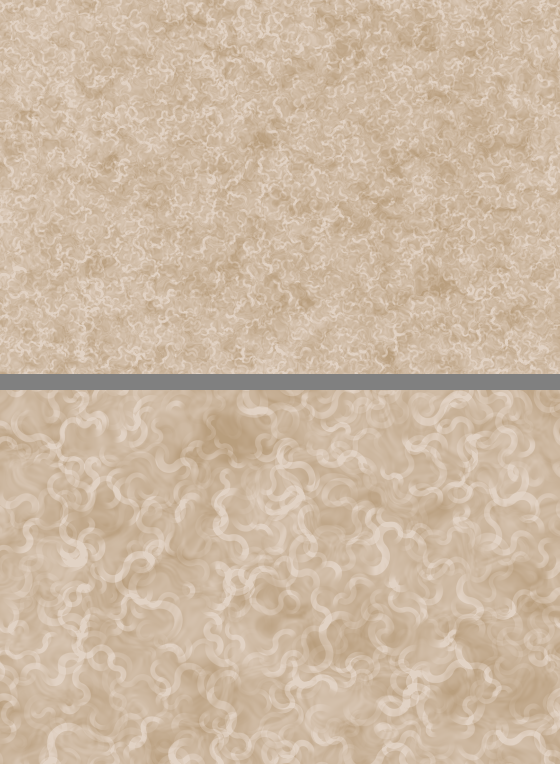
Top, the full canvas; bottom, a detail of the centre.
Write a Shadertoy shader that draws this texture.

```glsl
vec3 hash3(vec2 p) {
    vec3 q = fract(p.xyx * vec3(.1031, .1030, .0973));
    q += dot(q, q.yxz + 33.33);
    return fract((q.xxy + q.yzz) * q.zyx);
}

float noise(vec2 p) {
    vec2 i = floor(p), f = fract(p);
    f = f * f * (3. - 2. * f);
    return mix(mix(hash3(i).x, hash3(i + vec2(1, 0)).x, f.x),
               mix(hash3(i + vec2(0, 1)).x, hash3(i + vec2(1, 1)).x, f.x), f.y);
}

// One wool strand: a C-shaped arc or a point-symmetric S
float strand(vec2 q, float radius, float halfWidth, float blur, bool sShaped) {
    if (sShaped && q.y < 0.) q = -q;
    vec2 v = q - vec2(radius, 0);
    float angle = atan(v.x, v.y);
    float reach = sShaped ? angle : abs(angle);
    float taper = 1. - smoothstep(.4, 1.7, reach);
    float d = abs(length(v) - radius);
    return taper * (1. - smoothstep(max(halfWidth - blur, 0.), halfWidth + blur, d));
}

// Scattered strands, one per jittered cell; returns the change in tone
float curls(vec2 p, float size, float seed) {
    vec2 g = p / size + seed * 19.37, cell = floor(g);
    float blur = .7 / (iResolution.y * size), tone = 0.;
    for (int y = -1; y <= 1; y++)
    for (int x = -1; x <= 1; x++) {
        vec2 id = cell + vec2(x, y);
        vec3 place = hash3(id + seed * 31.), shape = hash3(id + seed * 47. + 113.);
        float turn = 6.2832 * place.z, c = cos(turn), s = sin(turn);
        vec2 q = mat2(c, -s, s, c) * (g - id - place.xy);
        float radius = mix(.17, .38, shape.x);
        float line = strand(q, radius, mix(.045, .09, shape.y), blur, shape.z > .45);
        float shade = strand(q + vec2(.05, -.07), radius, .1, .14, shape.z > .45);
        tone += line * mix(-.12, .62, shape.y) - .1 * shade;
    }
    return tone;
}

void mainImage(out vec4 fragColor, in vec2 fragCoord) {
    vec2 p = fragCoord / iResolution.y;
    vec2 centred = fragCoord / iResolution.xy - vec2(.56, .5);

    // Broad shading, lighter towards the edges
    float tone = .56 + .35 * dot(centred, centred) + .18 * (noise(p * 4.) - .5);

    // Tufts with darker, mostly sideways gaps
    vec2 warp = vec2(noise(p * 42.), noise(p * 42. + 71.)) - .5;
    float tuft = noise(p * vec2(27, 36) + warp * 1.3);
    tone += .5 * (tuft - .5);
    tone -= .32 * (1. - smoothstep(.1, .38, tuft)) * noise(p * 13. + 29.);

    // Fine fuzz bent along the tufts
    tone += .34 * (noise(p * 105. + warp * 5.) - .5);
    tone += .3 * (noise(p * 210. + warp * 9.) - .5);

    // Curled strands, from broad to fine
    for (int i = 0; i < 5; i++)
        tone += curls(p + warp * .004, mix(.042, .026, float(i) / 4.), float(i) + 1.);

    tone = clamp(tone, -.15, 1.3);
    vec3 wool = mix(vec3(.74, .64, .52), vec3(.85, .78, .71), tone);
    fragColor = vec4(wool, 1);
}
```
